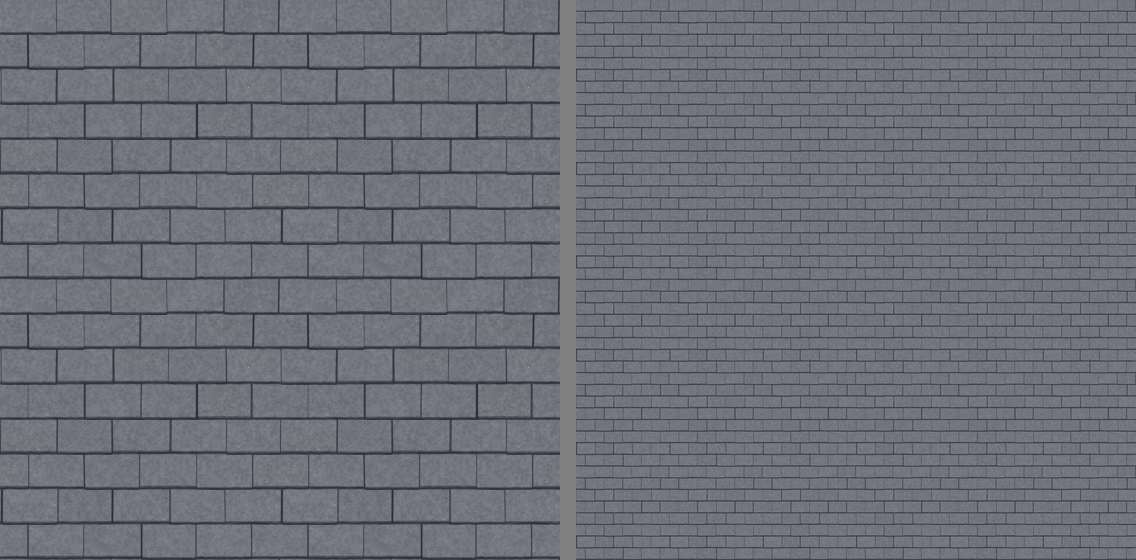
Left: one tile. Right: repeated 3 by 3.
Reproduce this texture procedurally as a WebGL 1 fragment shader.

```glsl
precision highp float;

uniform vec2 u_resolution;

const vec2 GROUP = vec2(5.0, 8.0);    // tiles in one weathering group
const float GROUPS = 2.0;             // groups along each axis
const vec3 SLATE = vec3(0.450, 0.459, 0.501);
const vec3 WARM_TINT = vec3(0.006, 0.007, -0.006);
const vec3 LIP = vec3(0.295, 0.301, 0.349);
const vec3 SHADOW = vec3(0.200, 0.207, 0.253);
const vec3 GAP = vec3(0.150, 0.157, 0.198);

float hash(vec2 p) {
  vec3 q = fract(p.xyx * 0.1031);
  q += dot(q, q.yzx + 33.33);
  return fract((q.x + q.y) * q.z);
}

vec2 wrapCell(vec2 cell, vec2 period) {
  return floor(mod(cell + 0.5, period));
}

// Signed random value in -1..1 that repeats with the group
float vary(vec2 cell, float seed) {
  return 2.0 * hash(wrapCell(cell, GROUP) + seed) - 1.0;
}

// Value noise in -1..1 that wraps over one group
float noise(vec2 uv, vec2 period, float seed) {
  vec2 p = uv * period;
  vec2 i = floor(p);
  vec2 f = fract(p);
  f = f * f * (3.0 - 2.0 * f);
  float a = hash(wrapCell(i, period) + seed);
  float b = hash(wrapCell(i + vec2(1.0, 0.0), period) + seed);
  float c = hash(wrapCell(i + vec2(0.0, 1.0), period) + seed);
  float d = hash(wrapCell(i + vec2(1.0, 1.0), period) + seed);
  return 2.0 * mix(mix(a, b, f.x), mix(c, d, f.x), f.y) - 1.0;
}

// Sparse soft flecks, one possible fleck per cell
float flecks(vec2 uv, float count, float density, float seed) {
  vec2 p = uv * count;
  vec2 cell = wrapCell(floor(p), vec2(count));
  vec2 center = 0.4 + 0.2 * vec2(hash(cell + seed), hash(cell + seed + 17.0));
  float present = step(1.0 - density, hash(cell + seed + 41.0));
  return present * (1.0 - smoothstep(0.05, 0.4, length(fract(p) - center)));
}

// Even stone with a pronounced grain and a few flecks
vec3 stoneFace(vec2 uv, vec2 tile) {
  float mottle = noise(uv, vec2(42.0, 46.0), 11.0);
  float grain = 0.45 * noise(uv, vec2(96.0), 23.0)
              + 0.55 * noise(uv, vec2(172.0), 37.0);
  float tone = 0.007 * vary(tile, 5.0) + 0.011 * mottle + 0.050 * grain;
  float lichen = smoothstep(0.3, 0.9, vary(tile, 61.0));
  float paleFlecks = flecks(uv, 120.0, 0.008 + 0.007 * vary(tile, 71.0), 7.0);
  float darkFlecks = flecks(uv, 100.0, 0.010, 29.0);
  return SLATE + tone + WARM_TINT * lichen + 0.12 * paleFlecks - 0.07 * darkFlecks;
}

// Index of the nearest joint in a course and signed distance from it
vec2 findJoint(vec2 p, float row) {
  float stagger = 0.5 * (1.0 - mod(row, 2.0));
  float x = p.x - stagger - 0.03 * vary(vec2(0.0, row), 83.0);
  float index = floor(x + 0.5);
  vec2 joint = vec2(index, row);
  float lean = 0.012 * vary(joint, 19.0) * (p.y - row - 0.5);
  return vec2(index, x - index - 0.024 * vary(joint, 13.0) - lean);
}

// Height of the hanging edge, eased across the joint between two tiles
float hangingEdge(vec2 nearest, float row) {
  float left = vary(vec2(nearest.x - 1.0, row), 31.0);
  float right = vary(vec2(nearest.x, row), 31.0);
  return 0.046 + 0.024 * mix(left, right, smoothstep(-0.03, 0.03, nearest.y));
}

void main() {
  vec2 uv = gl_FragCoord.xy / u_resolution * GROUPS;
  vec2 p = uv * GROUP;
  vec2 soft = max(vec2(0.014, 0.022), 0.75 * GROUP * GROUPS / u_resolution);

  // Course above hangs over the course below
  float row = floor(p.y);
  vec2 nearest = findJoint(p, row);
  float rough = 0.007 * noise(uv, vec2(64.0, 40.0), 53.0);
  float above = p.y - row - hangingEdge(nearest, row) - rough;
  if (above < 0.0) {
    row -= 1.0;
    nearest = findJoint(p, row);
  }
  vec2 joint = vec2(nearest.x, row);
  float side = nearest.y;
  vec2 tile = vec2(joint.x - step(side, 0.0), row);

  // Face, with a faint worn rim beside each joint
  vec3 color = stoneFace(uv, tile);
  float rim = smoothstep(0.015, 0.03, abs(side))
            * (1.0 - smoothstep(0.03, 0.06, abs(side)));
  color += 0.016 * rim * (0.4 + 0.6 * noise(uv, vec2(60.0, 80.0), 47.0));

  // Rounded lower lip of the tile
  float lipHeight = 0.058 + 0.012 * vary(tile, 43.0);
  float lip = step(0.0, above) * (1.0 - smoothstep(-soft.y, soft.y, above - lipHeight));
  vec3 lipColor = LIP + 0.035 * noise(uv, vec2(90.0, 110.0), 59.0);
  color = mix(color, lipColor, lip);

  // Open joint, varying in width and depth
  float gapRadius = 0.012 + 0.008 * vary(joint, 67.0);
  float depth = 0.80 + 0.20 * vary(joint, 73.0);
  float gap = 1.0 - smoothstep(-soft.x, soft.x, abs(side) - gapRadius);
  color = mix(color, GAP, depth * gap);

  // Shadow at the hanging edge, fading onto the course beneath
  float reach = above < 0.0 ? 0.066 : 0.036;
  float shade = 1.0 - smoothstep(0.006, reach, abs(above));
  vec3 shadowColor = SHADOW + 0.035 * noise(uv, vec2(36.0, 60.0), 79.0);
  color = mix(color, shadowColor, shade);

  gl_FragColor = vec4(color, 1.0);
}
```
